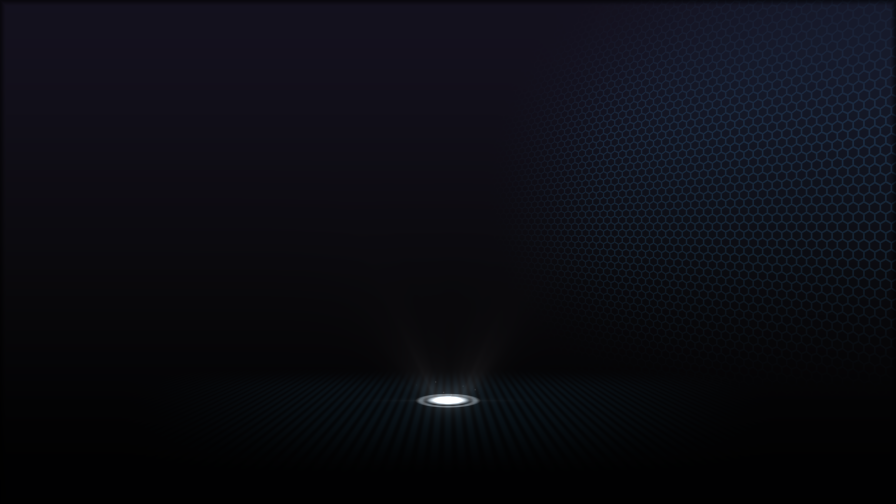
Write a WebGL 2 fragment shader that draws this background.

```glsl
#version 300 es
precision highp float;

uniform vec2 u_resolution;
out vec4 fragColor;

// Lengths are in canvas heights
const vec3 TOP_COLOR = vec3(0.076, 0.066, 0.116);
const vec3 MIDDLE_COLOR = vec3(0.039, 0.036, 0.050);
const vec3 BOTTOM_COLOR = vec3(0.004, 0.004, 0.006);
const vec3 WALL_HAZE = vec3(0.012, 0.038, 0.056);
const vec3 HEX_COLOR = vec3(0.035, 0.090, 0.125);
const vec3 FLOOR_COLOR = vec3(0.022, 0.056, 0.076);
const vec3 LAMP_COLOR = vec3(0.96, 0.98, 1.0);
const vec3 BEAM_COLOR = vec3(0.13, 0.125, 0.125);

const float WALL_VANISH_X = 0.10;
const float WALL_EYE_Y = 0.55;
const float HEX_SCALE = 0.0133;
const float HEX_LINE = 0.055;
const float FLOOR_TOP = 0.270;
const float FLOOR_HORIZON = 0.42;
const float STRIPE_PITCH = 0.083;
const vec2 LAMP_RADIUS = vec2(0.056, 0.0125);
const float LAMP_Y = 0.205;
const float SPARK_COUNT = 9.0;

float hash(float n) {
    return fract(sin(n * 91.73) * 4375.85);
}

float noise(float x) {
    float i = floor(x);
    return mix(hash(i), hash(i + 1.0), smoothstep(0.0, 1.0, x - i));
}

// Distance to the nearest edge of a unit honeycomb cell
float hexEdge(vec2 p) {
    vec2 period = vec2(1.0, 1.7320508);
    vec2 a = mod(p, period) - 0.5 * period;
    vec2 b = mod(p - 0.5 * period, period) - 0.5 * period;
    vec2 cell = abs(dot(a, a) < dot(b, b) ? a : b);
    return 0.5 - max(cell.x, dot(cell, vec2(0.5, 0.8660254)));
}

vec3 backdrop(float y) {
    vec3 lower = mix(BOTTOM_COLOR, MIDDLE_COLOR, smoothstep(0.02, 0.58, y));
    return mix(lower, TOP_COLOR, smoothstep(0.38, 1.0, y));
}

// Curved honeycomb wall, its cells growing toward the right
vec3 hexWall(vec2 p, float aspect, float pixel) {
    float depth = max(p.x - WALL_VANISH_X, 0.05);
    vec2 cell = vec2(log(depth), (p.y - WALL_EYE_Y) / depth) / HEX_SCALE;
    float blur = pixel / (depth * HEX_SCALE);
    float line = 1.0 - smoothstep(HEX_LINE - 0.5 * blur, HEX_LINE + blur, hexEdge(cell));
    vec2 offset = (p - vec2(aspect + 0.02, 0.62)) / vec2(0.84, 0.64);
    float area = 1.0 - smoothstep(0.45, 1.0, length(offset));
    float edge = 1.0 - smoothstep(0.68, 1.0, length(offset));
    float haze = area * smoothstep(0.25, 0.95, p.y);
    float lineFade = edge * smoothstep(0.20, 0.55, p.y) * (1.0 - 0.75 * smoothstep(0.70, 1.0, p.y));
    return WALL_HAZE * haze + HEX_COLOR * line * lineFade;
}

// Floor stripes converging behind the lamp
vec3 stripedFloor(vec2 p, float pixel) {
    float depth = max(FLOOR_HORIZON - p.y, 0.05);
    float stripe = p.x / (depth * STRIPE_PITCH);
    float blur = pixel / (depth * STRIPE_PITCH);
    float line = smoothstep(0.12 - blur, 0.32 + blur, abs(fract(stripe) - 0.5));
    float area = smoothstep(0.05, 0.20, p.y) * (1.0 - smoothstep(FLOOR_TOP - 0.045, FLOOR_TOP, p.y));
    area *= 1.0 - smoothstep(0.10, 0.66, abs(p.x));
    return FLOOR_COLOR * area * (0.3 + 0.7 * line);
}

// Glowing disc with rim, flare, fan of light and sparks
vec3 lamp(vec2 p, float pixel) {
    float blur = pixel / LAMP_RADIUS.y;
    float r = length(p / LAMP_RADIUS);
    float coreRadius = length((p - vec2(0.0, 0.001)) / LAMP_RADIUS);
    float core = 1.0 - smoothstep(0.45 - 0.3 * blur, 0.85 + 0.3 * blur, coreRadius);
    float rim = 1.0 - smoothstep(0.02, 0.10 + 0.8 * blur, abs(r - 0.96));
    float glow = 0.24 * exp(-length(p * vec2(1.0, 1.7)) / 0.028);
    float flare = 0.13 * exp(-abs(p.x) / 0.06 - abs(p.y) / 0.003);
    vec3 light = LAMP_COLOR * (0.95 * core + 0.32 * rim + glow + flare);

    float angle = atan(p.x, p.y + 0.05);
    float fan = exp(-pow((abs(angle) - 0.50) / 0.28, 2.0)) + 0.35 * exp(-angle * angle * 4.0);
    float rays = 0.6 + 0.4 * noise(angle * 16.0 + 40.0);
    light += BEAM_COLOR * fan * rays * exp(-length(p) / 0.080) * smoothstep(-0.005, 0.03, p.y);

    for (float i = 0.0; i < SPARK_COUNT; i++) {
        vec2 spot = vec2((hash(i + 3.0) - 0.5) * 0.13, hash(i + 17.0) * 0.05);
        float size = max(0.0015, 0.6 * pixel);
        light += LAMP_COLOR * 0.14 * hash(i + 31.0) * exp(-dot(p - spot, p - spot) / (size * size));
    }
    return light;
}

void main() {
    float pixel = 1.0 / u_resolution.y;
    float aspect = u_resolution.x * pixel;
    vec2 p = gl_FragCoord.xy * pixel;
    vec2 centered = p - vec2(0.5 * aspect, 0.0);

    vec3 color = backdrop(p.y);
    color += hexWall(p, aspect, pixel);
    color += stripedFloor(centered, pixel);

    // Soft dark frame
    vec2 border = min(p, vec2(aspect, 1.0) - p);
    color *= mix(0.4, 1.0, smoothstep(-0.002, 0.013, min(border.x, border.y)));

    color += lamp(centered - vec2(0.0, LAMP_Y), pixel);
    fragColor = vec4(clamp(color, 0.0, 1.0), 1.0);
}
```
